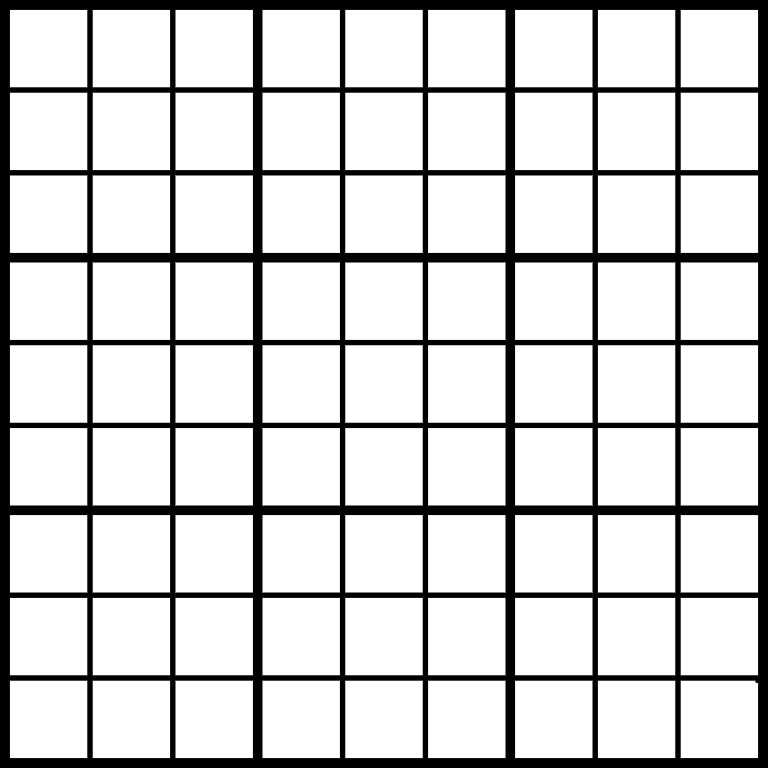
This pattern is drawn by a WebGL 1 fragment shader. Its source:

```glsl
precision highp float;

uniform vec2 u_resolution;

const vec3 LINE_COLOR = vec3(0.0);
const vec3 CELL_COLOR = vec3(1.0);
const float BLOCK_PITCH = 0.3289;   // three blocks per side
const float CELL_PITCH = 0.1078;    // three cells per block side
const float CELL_SIZE = 0.1008;     // gaps between cells form the lines
const float EDGE_SOFTNESS = 0.0008;
const vec2 NICK_CENTER = vec2(0.4860, -0.3868);
const float NICK_RADIUS = 0.0026;

// Offset from the nearest of three centres along each axis
vec2 repeatThree(vec2 p, float pitch) {
  return p - pitch * clamp(floor(p / pitch + 0.5), -1.0, 1.0);
}

// Signed distance to the nearest cell, negative inside
float cellDistance(vec2 p) {
  vec2 inBlock = repeatThree(p, BLOCK_PITCH);
  vec2 inCell = repeatThree(inBlock, CELL_PITCH);
  vec2 d = abs(inCell) - 0.5 * CELL_SIZE;
  return length(max(d, 0.0)) + min(max(d.x, d.y), 0.0);
}

void main() {
  float side = min(u_resolution.x, u_resolution.y);
  vec2 p = (gl_FragCoord.xy - 0.5 * u_resolution) / side;

  // Small ink blot at the corner of one cell
  float nick = NICK_RADIUS - length(p - NICK_CENTER);
  float d = max(cellDistance(p), nick);

  float blur = max(EDGE_SOFTNESS, 0.6 / side);
  float ink = smoothstep(-blur, blur, d);
  gl_FragColor = vec4(mix(CELL_COLOR, LINE_COLOR, ink), 1.0);
}
```
